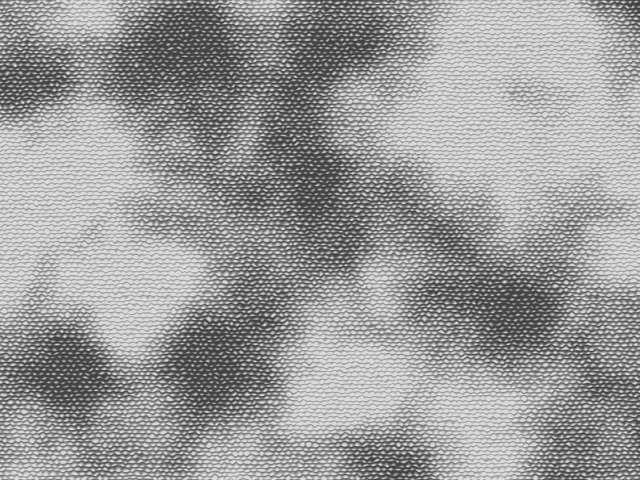
Reproduce this texture procedurally as a Shadertoy shader.

```glsl
const float DARK = 0.26;
const float LIGHT = 0.86;
const float MEAN_TONE = 0.595;
const vec2 STITCH = vec2(0.0142, 0.0087);  // pitch in canvas heights
const float PI = 3.14159265;

float hash(vec2 p) {
    vec3 q = fract(p.xyx * 0.1031);
    q += dot(q, q.yzx + 33.33);
    return fract((q.x + q.y) * q.z);
}

float valueNoise(vec2 p) {
    vec2 cell = floor(p);
    vec2 f = fract(p);
    f = f * f * (3.0 - 2.0 * f);
    float low = mix(hash(cell), hash(cell + vec2(1, 0)), f.x);
    float high = mix(hash(cell + vec2(0, 1)), hash(cell + vec2(1, 1)), f.x);
    return mix(low, high, f.y);
}

// Soft blotches; turning each octave hides the lattice
float clouds(vec2 p, float frequency) {
    const mat2 turn = mat2(0.8, 0.6, -0.6, 0.8);
    float sum = 0.0;
    float weight = 0.58;
    p = turn * p * frequency + 31.0;
    for (int i = 0; i < 4; i++) {
        sum += weight * (valueNoise(p) - 0.5);
        p = turn * p * 2.0 + 9.3;
        weight *= 0.45;
    }
    return sum;
}

// Ragged yarn: slow drift of the rows plus a shift of each stitch
vec2 yarnShift(vec2 g) {
    vec2 drift = vec2(valueNoise(g * 0.22), valueNoise(g * 0.25 + 47.0)) - 0.5;
    vec2 jitter = vec2(valueNoise(g * 0.9 + 13.0), valueNoise(g * vec2(1.3, 0.9) + 71.0)) - 0.5;
    return drift * vec2(0.5, 0.3) + jitter * vec2(0.45, 0.55);
}

// Staggered rows of flat, rounded stitches: 0 in the gaps, 1 on top
float weave(vec2 p, vec2 pitch) {
    vec2 g = p / pitch;
    g += yarnShift(g);
    // Each stitch bulges into the notch between its neighbours
    g.y -= 0.05 * cos(2.0 * PI * g.x) * cos(PI * g.y);
    float row = floor(g.y);
    g.x += 0.5 * mod(row, 2.0);
    vec2 local = fract(g) - 0.5;
    float size = 0.84 + 0.32 * hash(vec2(floor(g.x), row));
    float along = 0.70 + 0.30 * cos(2.0 * PI * (local.x - 0.15 * local.y));
    // The crest sits low, so the underside falls off sharply
    float across = cos(PI * local.y) * (1.0 - 0.35 * sin(2.0 * PI * local.y));
    return mix(1.0, size, along) * along * across;
}

float fabricTone(vec2 p) {
    float shade = MEAN_TONE + 1.55 * clouds(p, 4.3);
    shade = clamp(shade, DARK + 0.04, LIGHT - 0.02);
    float relief = 0.60 * (weave(p, STITCH) - 0.45);
    return clamp(shade + relief, DARK, LIGHT);
}

void mainImage(out vec4 fragColor, in vec2 fragCoord) {
    // Average four samples per pixel to smooth the edges
    float tone = 0.0;
    for (int i = 0; i < 4; i++) {
        vec2 offset = vec2(i % 2, i / 2) * 0.5 - 0.25;
        tone += 0.25 * fabricTone((fragCoord + offset) / iResolution.y);
    }
    fragColor = vec4(vec3(tone), 1.0);
}
```
